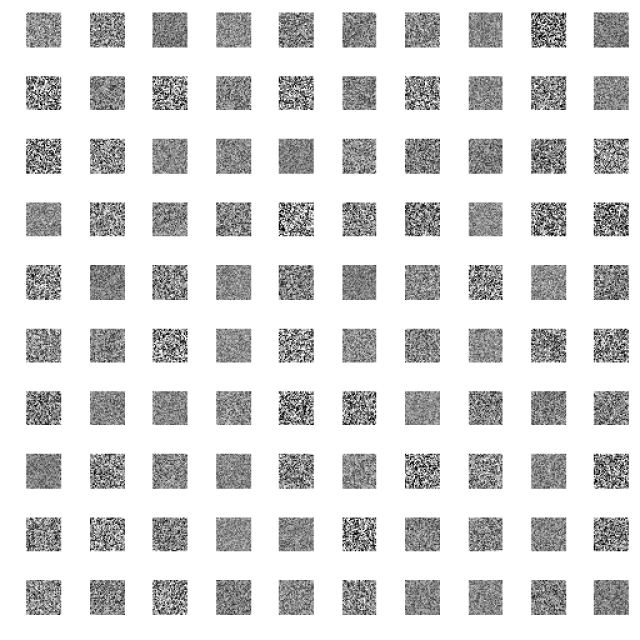
Reproduce this pattern procedurally as a WebGL 1 fragment shader.

```glsl
precision highp float;
// Ten by ten small squares of grey static on white.
// Each square is a patch of hashed cells with a bell-shaped spread of greys;
// its contrast and mean brightness are drawn from a hash of its index.

uniform vec2 u_resolution;

float hash(vec3 seed) {
  vec3 q = fract(seed * vec3(0.1031, 0.1130, 0.0973));
  q += dot(q, q.yzx + 33.33);
  return fract((q.x + q.y) * q.z);
}

// Roughly normal value with zero mean and unit deviation.
float bell(vec2 cell) {
  float sum = 0.0;
  for (int k = 0; k < 3; k++) {
    sum += hash(vec3(cell, 17.0 + 31.0 * float(k)));
  }
  return 2.0 * sum - 3.0;
}

// Grey of one noise cell, given the index of its square.
float staticGrey(vec2 cell, vec2 tile) {
  float strength = hash(vec3(tile, 5.0));
  float deviation = 0.12 + 0.24 * strength * strength;
  float mean = 0.52 + 0.07 * (hash(vec3(tile, 9.0)) - 0.5);
  return clamp(mean + deviation * bell(cell), 0.0, 1.0);
}

void main() {
  // Grid units: the canvas is 512 noise cells on a side.
  vec2 p = gl_FragCoord.xy / u_resolution * 512.0;
  vec2 footprint = 512.0 / u_resolution;

  // Square bounds, snapped to whole cells.
  vec2 first = vec2(21.45, 20.2);
  vec2 pitch = vec2(50.44, 50.45);
  vec2 tile = floor((p - first + 11.0) / pitch);
  vec2 corner = first + tile * pitch;
  vec2 low = floor(corner + 0.5);
  vec2 high = floor(corner + vec2(27.8, 27.4) + 0.5);

  // Smoothed coverage of the square.
  vec2 inset = min(p - low, high - p);
  vec2 cover = clamp(inset / footprint + 0.5, 0.0, 1.0);

  // Neighbouring cells blend only across their shared edge.
  vec2 q = p - 0.5;
  vec2 base = floor(q);
  vec2 blend = clamp((fract(q) - 0.5) / footprint + 0.5, 0.0, 1.0);
  vec2 a = clamp(base, low, high - 1.0);
  vec2 b = clamp(base + 1.0, low, high - 1.0);
  float lower = mix(staticGrey(a, tile), staticGrey(vec2(b.x, a.y), tile), blend.x);
  float upper = mix(staticGrey(vec2(a.x, b.y), tile), staticGrey(b, tile), blend.x);
  float grey = mix(lower, upper, blend.y);

  gl_FragColor = vec4(vec3(mix(1.0, grey, cover.x * cover.y)), 1.0);
}
```
